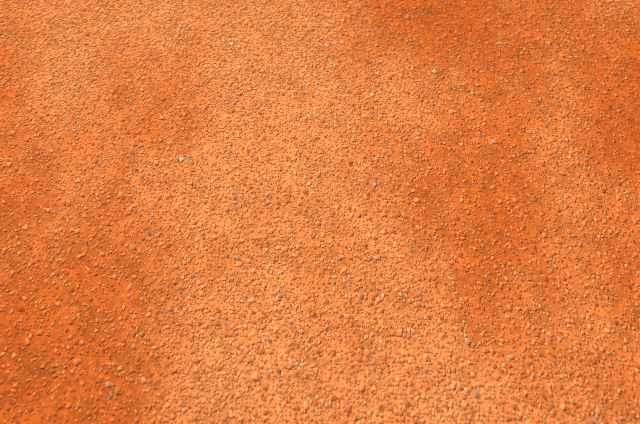
A Shadertoy shader for this texture:

```glsl
const vec3 SOIL_DEEP = vec3(0.88, 0.445, 0.19);
const vec3 SOIL_DUSTY = vec3(0.945, 0.555, 0.305);
const vec3 GRAIN_RUST = vec3(0.83, 0.43, 0.21);
const vec3 GRAIN_PEACH = vec3(1.0, 0.70, 0.47);
const vec3 STONE_SLATE = vec3(0.58, 0.46, 0.39);
const vec3 STONE_PALE = vec3(0.95, 0.81, 0.68);
const vec3 SHADOW_TINT = vec3(0.72, 0.61, 0.55);
const vec2 LIGHT_DIR = vec2(-0.6, 0.8);

float hash(vec2 p) {
    vec3 q = fract(p.xyx * 0.1031);
    q += dot(q, q.yzx + 33.33);
    return fract((q.x + q.y) * q.z);
}

vec2 hash2(vec2 p) {
    return vec2(hash(p), hash(p + 57.3));
}

float noise(vec2 p) {
    vec2 i = floor(p), f = fract(p);
    f = f * f * (3.0 - 2.0 * f);
    return mix(mix(hash(i), hash(i + vec2(1, 0)), f.x),
               mix(hash(i + vec2(0, 1)), hash(i + vec2(1, 1)), f.x), f.y);
}

float fbm(vec2 p) {
    float sum = 0.0, amp = 0.5;
    for (int i = 0; i < 4; i++) {
        sum += amp * noise(p);
        p = mat2(1.6, 1.2, -1.2, 1.6) * p + 11.7;
        amp *= 0.5;
    }
    return sum / 0.9375;
}

// Signed distance to an angular, elongated chip
float chip(vec2 v, float radius, vec2 rnd) {
    float turn = rnd.x * 6.2832;
    v = mat2(cos(turn), sin(turn), -sin(turn), cos(turn)) * v;
    v.y *= 1.0 + 0.9 * rnd.y;
    float sector = 6.2832 / (3.0 + floor(fract(rnd.y * 7.0) * 3.0));
    float a = mod(atan(v.y, v.x + 1e-5) + 6.2832, sector) - 0.5 * sector;
    return length(v) * mix(1.0, cos(a), 0.8) - radius;
}

// Jittered grid of lit chips with dropped shadows, far rows drawn first
vec3 scatter(vec3 col, vec2 ground, float cell, vec2 radii, float density,
             float oddShare, float soft, float seed) {
    vec2 p = ground / cell;
    vec2 home = floor(p);
    float edge = soft / cell;
    for (int j = 1; j >= -1; j--) {
        for (int i = -1; i <= 1; i++) {
            vec2 id = home + vec2(i, j);
            vec2 key = id + seed;
            if (hash(key + 3.1) > density) continue;
            vec2 shape = hash2(key + 19.7);
            vec2 v = p - id - 0.08 - 0.84 * hash2(key);
            float size = hash(key + 41.9);
            float radius = mix(radii.x, radii.y, size * size);

            float shadowDist = chip(v + LIGHT_DIR * radius * 0.75, radius, shape);
            float shadow = 1.0 - smoothstep(-edge, edge, shadowDist);
            col *= mix(vec3(1.0), SHADOW_TINT, shadow * 0.9);

            float tone = hash(key + 71.3);
            vec3 tint = mix(GRAIN_RUST, GRAIN_PEACH, tone);
            if (hash(key + 93.7) < oddShare)
                tint = mix(STONE_SLATE, STONE_PALE, tone);
            float lit = clamp(dot(v, LIGHT_DIR) / radius, -1.0, 1.0);
            tint *= 1.0 + 0.15 * lit;
            float body = 1.0 - smoothstep(-edge, edge, chip(v, radius, shape));
            col = mix(col, tint, body * 0.92);
        }
    }
    return col;
}

void mainImage(out vec4 fragColor, in vec2 fragCoord) {
    vec2 p = fragCoord / iResolution.y;

    // Ground plane receding upward, sharpest across the middle
    float depth = 1.0 / (1.0 - 0.35 * p.y);
    vec2 ground = vec2((p.x - 0.75) * depth, 2.4 * depth) + 8.0;
    float blur = 0.0018 * smoothstep(0.2, 0.55, abs(p.y - 0.48));
    float soft = (0.6 / iResolution.y + blur) * depth;

    // Broad dusty drift crossing bare, deeper coloured patches
    float across = p.x + 0.55 * p.y - 0.93;
    float drift = exp(-4.0 * across * across);
    float patches = fbm(ground * vec2(3.2, 2.4) + 4.0);
    float dusty = smoothstep(0.28, 0.78, 0.75 * patches + 0.33 * drift);

    // Fine soil
    vec3 col = mix(SOIL_DEEP, SOIL_DUSTY, dusty);
    float grit = noise(ground * 190.0) + noise(ground * 95.0 + 7.0) - 1.0;
    col *= 1.0 + 0.16 * grit + 0.22 * (fbm(ground * 22.0) - 0.5);

    // Grains from grit to occasional stones
    float cover = mix(0.38, 0.92, dusty);
    col = scatter(col, ground, 0.009, vec2(0.22, 0.42), cover, 0.01, soft, 5.0);
    col = scatter(col, ground, 0.014, vec2(0.18, 0.38), cover * 0.8, 0.015, soft, 131.0);
    col = scatter(col, ground, 0.022, vec2(0.12, 0.31), cover * 0.5, 0.03, soft, 277.0);
    col = scatter(col, ground, 0.050, vec2(0.06, 0.14), 0.09, 0.3, soft, 419.0);

    // Large-scale tone
    col *= mix(vec3(0.965, 0.91, 0.83), vec3(1.045, 1.07, 1.08), dusty);
    fragColor = vec4(clamp(col, 0.0, 1.0), 1.0);
}
```
